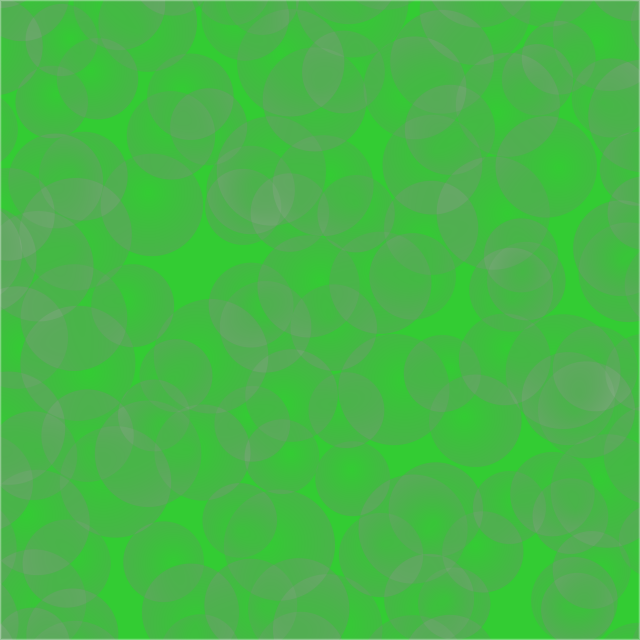
This pattern is drawn by a Shadertoy shader. Its source:

```glsl
// Translucent discs scattered over flat green, each clear inside and denser at its rim.
// A jittered grid places the discs; their summed density picks a tone from green to grey,
// so overlapping rims form paler lenses. A thin pale line frames the canvas.

const float GRID = 10.0; // cells per canvas side, one disc in each

// Four random values per cell, without sine
vec4 hash4(vec2 cell) {
    vec4 h = fract(cell.xyxy * vec4(0.1031, 0.1030, 0.0973, 0.1099));
    h += dot(h, h.wzxy + 33.33);
    return fract((h.xxyz + h.yzzw) * h.zywx);
}

// Density of one disc: zero near a slightly shifted focus, rising to the rim
float discDensity(vec2 offset, float radius, float angle, float soft) {
    vec2 focus = 0.25 * radius * vec2(cos(angle), sin(angle));
    float inside = 1.0 - smoothstep(-soft, soft, length(offset) - radius);
    return 0.077 * inside * length(offset - focus) / radius;
}

// Tone curve: grey replaces green, then overlaps turn paler
vec3 toneOf(float density) {
    float redBlue = 0.2 + density;
    float green = 0.8 - 1.35 * density + 3.2 * density * density;
    return vec3(redBlue, green, redBlue);
}

void mainImage(out vec4 fragColor, in vec2 fragCoord) {
    vec2 uv = fragCoord / iResolution.xy;
    vec2 aspect = vec2(iResolution.x / iResolution.y, 1.0);
    vec2 p = uv * aspect;
    float soft = 0.7 / iResolution.y;

    // Sum the discs of the neighbouring cells
    vec2 home = floor(p * GRID);
    float density = 0.0;
    for (int y = -1; y <= 1; y++) {
        for (int x = -1; x <= 1; x++) {
            vec2 cell = home + vec2(x, y);
            vec4 rnd = hash4(cell + 17.0);
            vec2 center = (cell + rnd.xy) / GRID;
            float radius = mix(0.055, 0.09, rnd.z);
            density += discDensity(p - center, radius, 6.2832 * rnd.w, soft);
        }
    }

    // Heavy overlaps saturate gently
    density = 0.6 * (1.0 - exp(-density / 0.6));
    vec3 color = toneOf(density);

    // Pale frame line along the canvas border
    vec2 toEdge = min(uv, 1.0 - uv) * aspect;
    float frame = 1.0 - smoothstep(0.001, 0.003, min(toEdge.x, toEdge.y));
    color = mix(color, vec3(1.0), 0.35 * frame);

    fragColor = vec4(color, 1.0);
}
```
